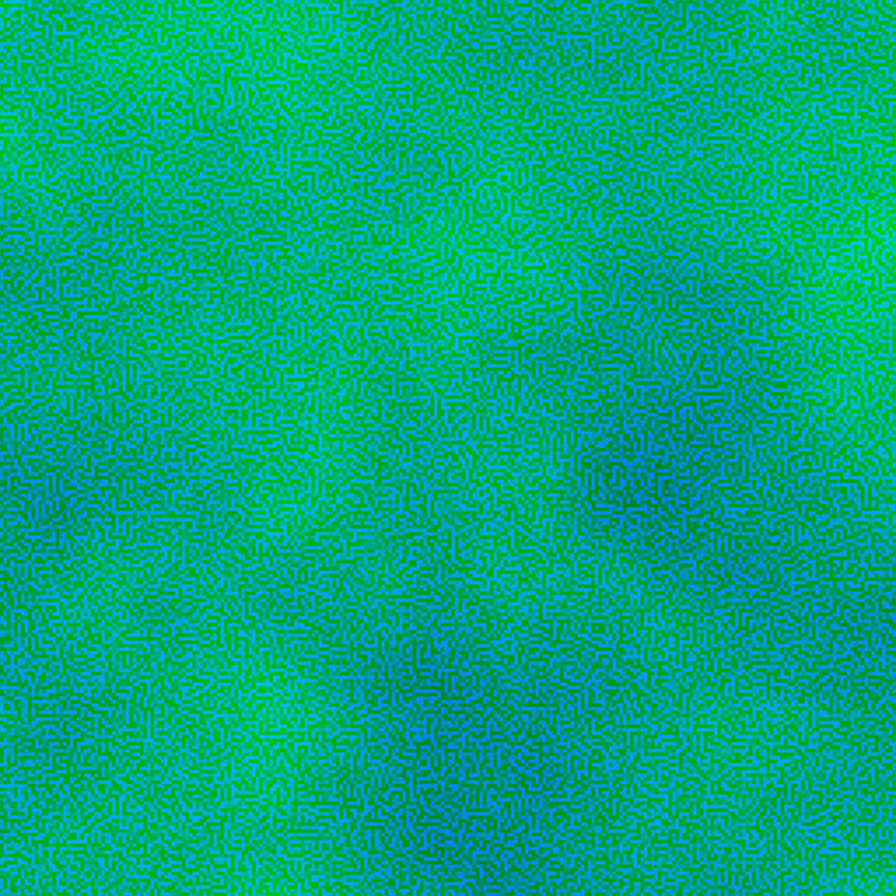
Write a Shadertoy shader that draws this texture.

```glsl
// Fine green and blue labyrinth of short broken grains under slow clouds of brightness.

#define GRAINS 256.0         // grains across the canvas
#define STRIPES 116.0        // stripe periods across the canvas
#define LATTICE 82.0         // wavelet cells across the canvas
#define WAVELETS 3           // wavelets in each cell
#define WAVELET_WIDTH 0.4    // in wavelet cells
#define STRIPE_GAIN 1.8      // hardness of the stripes
#define GRAIN_BLUR 0.88      // blended part of a grain
#define CLOUDS 4.0           // largest clouds across the canvas
#define CLOUD_DEPTH 0.38
#define GREEN_MEAN 0.66
#define BLUE_MEAN 0.49
#define BLUE_IN_SHADE 0.3    // extra blue where the clouds are dark

const float TAU = 6.2831853;

// Three random values from 0 to 1 for a cell and a seed
vec3 hash3(vec2 cell, int seed) {
    uvec3 v = uvec3(ivec3(ivec2(cell), seed) + 1000);
    v = v * 1664525u + 1013904223u;
    v.x += v.y * v.z; v.y += v.z * v.x; v.z += v.x * v.y;
    v ^= v >> 16u;
    v.x += v.y * v.z; v.y += v.z * v.x; v.z += v.x * v.y;
    return vec3(v >> 8u) / 16777216.0;
}

// Randomly turned wavelets, summed to noise of one stripe width, deviation 1
float stripeNoise(vec2 uv) {
    vec2 p = uv * LATTICE;
    vec2 home = floor(p);
    float sum = 0.0;
    for (int y = -1; y <= 1; y++)
    for (int x = -1; x <= 1; x++)
    for (int k = 0; k < WAVELETS; k++) {
        vec2 cell = home + vec2(x, y);
        vec3 place = hash3(cell, 2 * k);
        vec3 wave = hash3(cell, 2 * k + 1);
        vec2 d = p - cell - place.xy;
        float angle = TAU * wave.x;
        float along = dot(d, vec2(cos(angle), sin(angle)));
        float envelope = exp(-0.5 * dot(d, d) / (WAVELET_WIDTH * WAVELET_WIDTH));
        sum += envelope * cos(TAU * (along * STRIPES / LATTICE + wave.y));
    }
    float variance = 0.25 * TAU * float(WAVELETS) * WAVELET_WIDTH * WAVELET_WIDTH;
    return sum / sqrt(variance);
}

// Stripe level of one grain, from -1 to 1
float grain(vec2 cell) {
    return clamp(STRIPE_GAIN * stripeNoise((cell + 0.5) / GRAINS), -1.0, 1.0);
}

// Grains blended softly into their neighbours
float labyrinth(vec2 uv) {
    vec2 p = uv * GRAINS - 0.5;
    vec2 cell = floor(p);
    vec2 f = smoothstep(0.5 - 0.5 * GRAIN_BLUR, 0.5 + 0.5 * GRAIN_BLUR, p - cell);
    float low = mix(grain(cell), grain(cell + vec2(1, 0)), f.x);
    float high = mix(grain(cell + vec2(0, 1)), grain(cell + vec2(1, 1)), f.x);
    return mix(low, high, f.y);
}

float valueNoise(vec2 p, int seed) {
    vec2 cell = floor(p);
    vec2 f = smoothstep(0.0, 1.0, p - cell);
    float low = mix(hash3(cell, seed).x, hash3(cell + vec2(1, 0), seed).x, f.x);
    float high = mix(hash3(cell + vec2(0, 1), seed).x, hash3(cell + vec2(1, 1), seed).x, f.x);
    return mix(low, high, f.y);
}

// Layered clouds around zero
float clouds(vec2 uv) {
    float sum = 0.0, weight = 0.5;
    vec2 p = uv * CLOUDS;
    for (int octave = 0; octave < 5; octave++) {
        sum += weight * (valueNoise(p, 20 + octave) - 0.5);
        p = p * 2.0 + 0.37;
        weight *= 0.5;
    }
    return sum;
}

void mainImage(out vec4 fragColor, in vec2 fragCoord) {
    vec2 uv = fragCoord / iResolution.xy;
    float shade = CLOUD_DEPTH * clouds(uv);
    float green = GREEN_MEAN + shade;
    float blue = BLUE_MEAN + 0.5 * labyrinth(uv) - BLUE_IN_SHADE * shade;
    fragColor = vec4(0.0, green, clamp(blue, 0.0, 1.0), 1.0);
}
```
